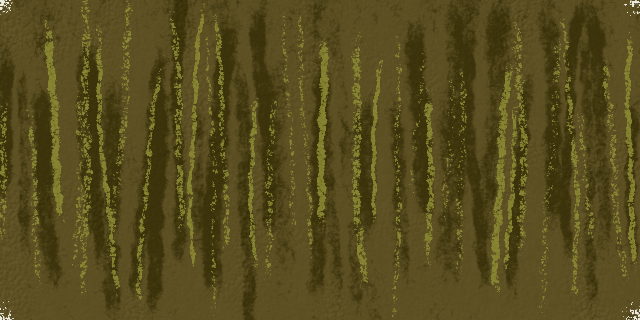
This texture is drawn by a Shadertoy shader. Its source:

```glsl
// Draws olive chalk strokes and dark smears running down a rough brown ground.

vec4 hash4(float n) {
    return fract(sin(n * vec4(12.99, 78.23, 37.72, 53.14) + 1.7) * 4375.85);
}

vec2 hash2(vec2 cell) {
    vec2 k = vec2(dot(cell, vec2(127.1, 311.7)), dot(cell, vec2(269.5, 183.3)));
    return fract(sin(k) * 4375.85);
}

// Cellular noise: distance to the nearest scattered point
float cells(vec2 p) {
    vec2 id = floor(p), f = fract(p);
    float nearest = 2.0;
    for (int y = -1; y <= 1; y++)
    for (int x = -1; x <= 1; x++) {
        vec2 o = vec2(x, y);
        nearest = min(nearest, length(o + hash2(id + o) - f));
    }
    return nearest;
}

float layeredCells(vec2 p) {
    return 0.3 * cells(p) + 0.4 * cells(p * 2.1 + 7.3) + 0.3 * cells(p * 4.3 + 3.1);
}

// Coverage of leaning, slightly bowed strokes spread over the width
float strokes(vec2 p, float aspect, int count, float seed, float width, float reach) {
    float cover = 0.0;
    for (int i = 0; i < count; i++) {
        vec4 a = hash4(float(i) + seed);
        vec4 b = hash4(float(i) + seed + 61.3);
        float t = p.y - mix(0.36, 0.64, a.y);
        float axis = aspect * (float(i) + a.x) / float(count)
                   + (a.z - 0.5) * 0.2 * t + (b.y - 0.5) * 0.22 * t * t
                   + 0.004 * sin(t * 13.0 + b.z * 6.3);
        float across = abs(p.x - axis) / (width * mix(0.6, 1.2, a.w));
        float halfLength = reach * mix(0.55, 1.1, b.w);
        float ends = 1.0 - smoothstep(halfLength - 0.14, halfLength, abs(t));
        float body = 1.0 - smoothstep(0.3, 1.0, across);
        cover = max(cover, mix(0.4, 1.0, b.x) * ends * body);
    }
    return cover;
}

void mainImage(out vec4 fragColor, in vec2 fragCoord) {
    float aspect = iResolution.x / iResolution.y;
    vec2 p = fragCoord / iResolution.y;

    // Layered sines roughen the outlines
    vec2 q = p + 0.003 * sin(p.yx * vec2(61.0, 83.0) + 2.0 * sin(p * 47.0));
    float grain = layeredCells(q * 44.0);
    float blotch = layeredCells(q * vec2(17.0, 9.0) + 5.0);
    float streak = cells(q * vec2(13.0, 2.2) + 11.0);

    // Brown ground with faint relief in patches
    vec3 color = vec3(0.365, 0.315, 0.14) + 0.03 * (blotch - 0.43);
    float relief = cells(q * 75.0) - cells(q * 75.0 + vec2(0.3, -0.3));
    float patches = smoothstep(0.4, 0.75, cells(p * vec2(5.0, 2.5) + 2.0));

    // Soft dark smears, heavier along the top
    float smear = strokes(q, aspect, 30, 3.0, 0.042, 0.46)
                + 0.22 * smoothstep(0.75, 1.0, p.y)
                + 0.5 * (streak - 0.45) + 0.9 * (blotch - 0.43) + 0.8 * (grain - 0.43);
    float dark = smoothstep(0.1, 0.85, smear);
    color = mix(color, vec3(0.235, 0.2, 0.045), dark);
    color += relief * mix(0.015, 0.06, patches);

    // Chalk catches only the raised grain
    float chalk = strokes(q, aspect, 32, 20.0, 0.018, 0.5);
    float pressure = 0.72 * chalk + 0.25 * (0.43 - blotch);
    float flecks = smoothstep(-0.07, 0.13, pressure - grain) * smoothstep(0.05, 0.2, chalk);
    vec3 green = vec3(0.53, 0.525, 0.19) + 0.12 * (0.4 - grain);
    color = mix(color, green, 0.92 * flecks);

    // Worn pale specks at the corners
    vec2 corner = min(p, vec2(aspect, 1.0) - p);
    float wear = 0.6 - 6.5 * length(corner);
    color = mix(color, vec3(0.92, 0.92, 0.88), smoothstep(0.0, 0.08, wear - grain));

    fragColor = vec4(clamp(color, 0.0, 1.0), 1.0);
}
```
